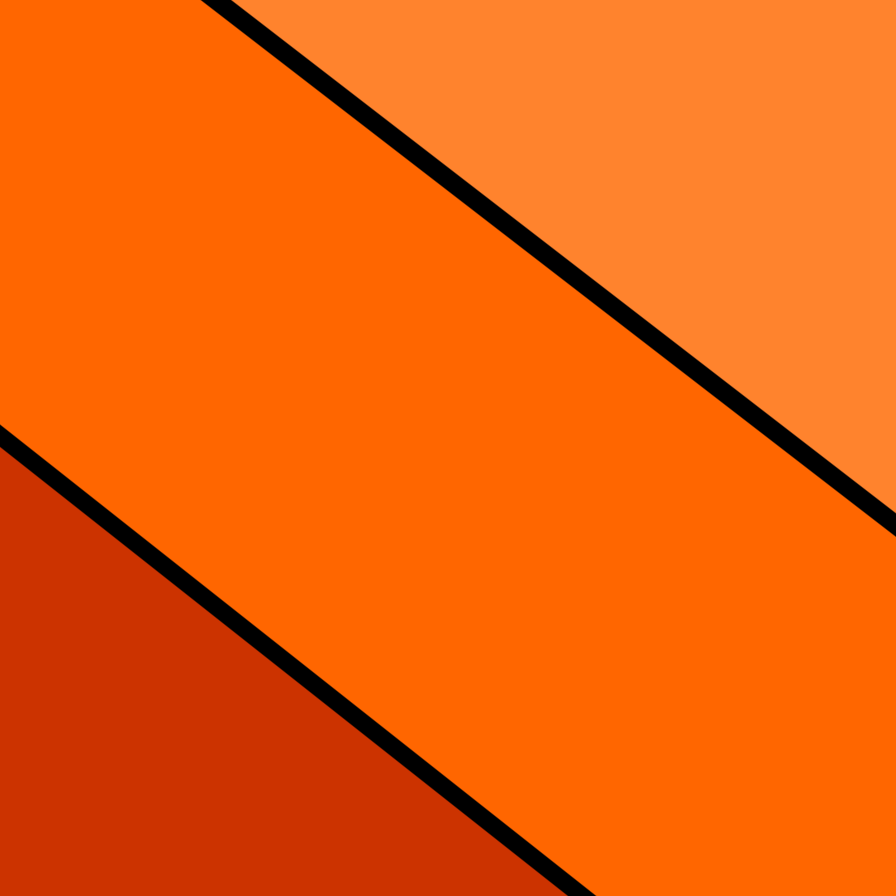
Write a three.js fragment shader that draws this background.

```glsl
// Three flat orange and red fields split by two black diagonal bands.
// Signed distances to two slanted lines choose the field colour,
// and the same distances draw the bands with softened edges.

varying vec2 vUv;

const float SOFTNESS = 0.001;

// Signed distance to the line through a and b, positive on its left side.
float lineDistance(vec2 p, vec2 a, vec2 b) {
  vec2 along = normalize(b - a);
  return dot(p - a, vec2(-along.y, along.x));
}

// Coverage of a band centred on the line.
float band(float distanceToLine, float halfWidth) {
  return 1.0 - smoothstep(-SOFTNESS, SOFTNESS, abs(distanceToLine) - halfWidth);
}

void main() {
  vec3 lightOrange = vec3(1.0, 0.514, 0.176);
  vec3 orange = vec3(1.0, 0.4, 0.0);
  vec3 deepRed = vec3(0.8, 0.2, 0.0);

  float upper = lineDistance(vUv, vec2(0.241, 1.0), vec2(1.0, 0.414));
  float lower = lineDistance(vUv, vec2(0.0, 0.5137), vec2(0.6497, 0.0));

  // Flat fields; each change of colour is hidden under a band
  vec3 color = mix(deepRed, orange, step(0.0, lower));
  color = mix(color, lightOrange, step(0.0, upper));

  // Black dividing bands
  float ink = max(band(upper, 0.0104), band(lower, 0.0098));
  color = mix(color, vec3(0.0), ink);

  gl_FragColor = vec4(color, 1.0);
}
```
